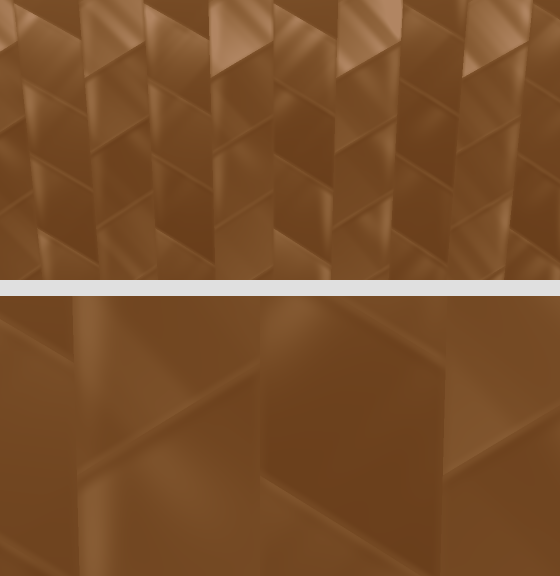
Top: the whole. Bottom: its middle third, enlarged.
A Shadertoy shader for this pattern:

```glsl
// Bronze relief of slanted, mirrored panels in converging columns with soft reflections
const float PITCH = 0.268;       // panel height, as a share of the canvas height
const float FIRST_EDGE = 0.279;  // depth of a panel corner below the top
const float AXIS = 0.488;        // the upright seam all columns lean towards

float hash(vec2 p) {
    p = fract(p * vec2(0.1031, 0.1137) + 0.37);
    p += dot(p, p.yx + 33.33);
    return fract((p.x + p.y) * p.x * 7.31);
}

float noise(float x, float seed) {
    float i = floor(x), f = fract(x);
    return mix(hash(vec2(i, seed)), hash(vec2(i + 1.0, seed)), f * f * (3.0 - 2.0 * f));
}

float band(float d, float halfWidth, float blur) {
    return 1.0 - smoothstep(halfWidth - blur, halfWidth + blur, abs(d));
}

float bell(float x) {
    return exp(-x * x);
}

// Reflection strength of a panel: bright near the top, dim in the middle
float panelGain(vec2 id, float slant) {
    float top = id.y < -1.5 ? 0.3 : 1.15 * exp(-1.5 * (id.y + 1.0));
    float leftBias = slant > 0.0 ? clamp(0.65 - 0.17 * id.x, 0.25, 1.1) : 1.0;
    float foot = 0.3 * smoothstep(0.5, 2.0, id.y);
    return top * leftBias + foot;
}

// Streaked sheen inside one panel; pos is (across, down) from 0 to 1
float sheen(vec2 pos, vec2 id, float slant, float depth) {
    float seed = hash(id + 17.0);
    float lane = depth / PITCH + slant * 0.9 * pos.x;
    float streak = smoothstep(0.1, 0.9, noise(lane * 4.2 + seed * 9.0, id.x + 40.0));
    float corner = exp(-2.4 * pos.y - 0.9 * pos.x) * 1.5;
    float fill = slant > 0.0 ? corner : 0.4 + 0.5 * pos.y;
    return panelGain(id, slant) * fill * (0.5 + 0.65 * streak) * (0.7 + 0.5 * seed);
}

// Golden glow beside the outward seam, narrowing as it descends
float seamGlow(vec2 pos, vec2 id) {
    float across = id.x < 0.0 ? pos.x : 1.0 - pos.x;
    float strength = smoothstep(0.05, 0.8, hash(id + 5.0));
    float fade = smoothstep(0.0, 0.12, pos.y) * smoothstep(1.05, 0.3, pos.y);
    float width = mix(0.14, 0.06, pos.y);
    return 0.42 * strength * fade * bell((across - 0.08) / width);
}

// Slanted soft ray that fades down from the upper edge
float ray(vec2 pos, vec2 id, float slant) {
    float seed = hash(id + 29.0);
    float center = mix(0.3, 0.8, seed) - slant * 0.7 * pos.y;
    float width = mix(0.12, 0.22, pos.y);
    float fade = smoothstep(0.0, 0.15, pos.y) * smoothstep(0.85, 0.15, pos.y);
    return 0.26 * hash(id + 51.0) * fade * bell((pos.x - center) / width);
}

float surfaceTone(vec2 uv) {
    float depth = 1.0 - uv.y;
    float columnWidth = mix(0.103, 0.116, uv.y);
    float x = (uv.x - AXIS) / columnWidth;
    float column = floor(x);
    float slant = mod(column, 2.0) < 0.5 ? 1.0 : -1.0;
    float across = x - column;
    float y = (depth - FIRST_EDGE) / PITCH - slant * 0.5 * across;
    vec2 id = vec2(column, floor(y));
    vec2 pos = vec2(across, y - id.y);

    // Broad light from above, then the reflections
    float tone = -0.02 + 0.16 * exp(-2.6 * depth);
    tone += 0.07 * (hash(id + 3.0) - 0.4);
    tone += sheen(pos, id, slant, depth) + seamGlow(pos, id) + ray(pos, id, slant);

    // Slanted raised edges with a faint shade beneath
    float edge = (fract(y + 0.5) - 0.5) * PITCH * 0.86;
    tone -= 0.04 * band(edge - 0.014, 0.004, 0.009);
    float worn = 0.5 + 0.35 * noise(across * 3.0, column + 9.0);
    float edgeTone = 0.22 + 0.6 * max(tone, 0.0);
    tone = mix(tone, edgeTone, worn * band(edge, 0.006, 0.005));

    // Quiet upright seams
    float seam = (fract(x + 0.5) - 0.5) * columnWidth * 2.0;
    return mix(tone, 0.17, 0.35 * band(seam, 0.006, 0.006));
}

vec3 bronze(float tone) {
    float t = clamp(tone, -0.08, 1.05);
    float blue = t * mix(0.75, 1.0, clamp(t, 0.0, 1.0));
    return vec3(0.42, 0.25, 0.11) + 0.26 * vec3(t, t, blue);
}

void mainImage(out vec4 fragColor, in vec2 fragCoord) {
    // Four samples smooth the panel borders
    vec3 color = vec3(0.0);
    for (int i = 0; i < 4; i++) {
        vec2 offset = vec2(float(i % 2), float(i / 2)) * 0.5 - 0.25;
        color += bronze(surfaceTone((fragCoord + offset) / iResolution.xy));
    }
    fragColor = vec4(color * 0.25, 1.0);
}
```
